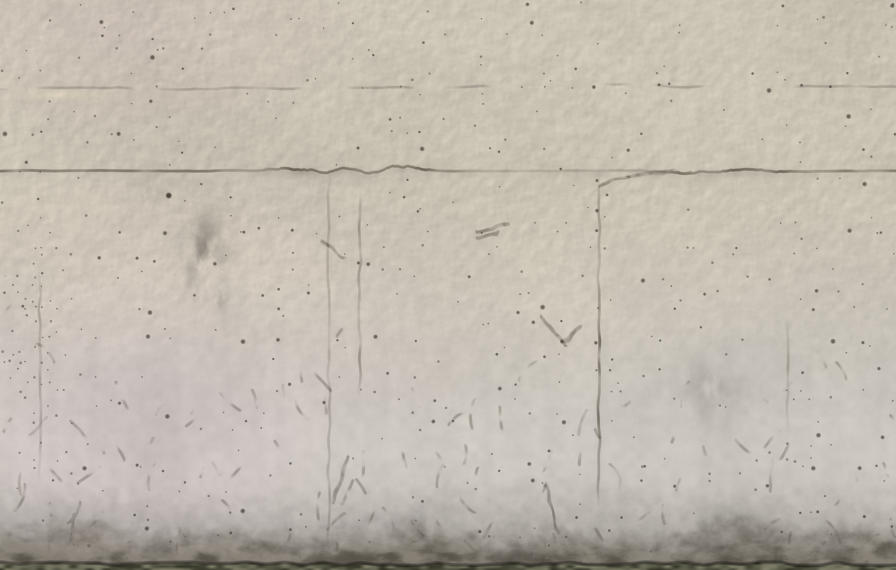
Write a Shadertoy shader that draws this texture.

```glsl
float hash(vec2 p) {
  vec3 q = fract(vec3(p.xyx) * 0.1031);
  q += dot(q, q.yzx + 33.33);
  return fract((q.x + q.y) * q.z);
}

float noise(vec2 p) {
  vec2 i = floor(p), f = fract(p);
  f = f * f * (3.0 - 2.0 * f);
  return mix(mix(hash(i), hash(i + vec2(1, 0)), f.x),
             mix(hash(i + vec2(0, 1)), hash(i + 1.0), f.x), f.y);
}

float fbm(vec2 p) {
  float sum = 0.0, amp = 0.5;
  for (int i = 0; i < 5; i++) {
    sum += amp * noise(p);
    p = mat2(1.6, 1.2, -1.2, 1.6) * p + 17.3;
    amp *= 0.5;
  }
  return sum;
}

float band(float v, float lo, float hi) {
  return smoothstep(lo - 0.04, lo + 0.04, v) * smoothstep(hi + 0.04, hi - 0.04, v);
}

float ink(float dist, float width) {
  return 1.0 - smoothstep(width * 0.4, width + 1.0 / iResolution.y, dist);
}

float blot(vec2 p, float x, float y, float w, float h) {
  vec2 q = (p - vec2(x, y)) / vec2(w, h);
  return exp(-dot(q, q));
}

float stroke(vec2 p, vec4 ends) {
  p += 0.012 * (vec2(noise(p * 50.0), noise(p * 50.0 + 9.0)) - 0.5);
  vec2 ab = ends.zw - ends.xy, q = p - ends.xy;
  float t = clamp(dot(q, ab) / dot(ab, ab), 0.0, 1.0);
  return ink(length(q - ab * t), 0.0035) * (0.35 + 0.65 * noise(p * 130.0));
}

float seam(vec2 p, float x, float bottom, float top) {
  float wobble = 0.005 * (noise(vec2(p.y * 35.0, x * 90.0)) - 0.5);
  float worn = 0.25 + 0.75 * noise(vec2(x * 70.0, p.y * 45.0));
  return ink(abs(p.x - x - wobble), 0.002) * worn * band(p.y, bottom, top);
}

// Round pits, one candidate per cell
float pits(vec2 p, float scale, float chance) {
  vec2 cell = floor(p * scale);
  vec2 center = 0.25 + 0.5 * vec2(hash(cell + 3.0), hash(cell + 7.0));
  float radius = 0.05 + 0.1 * pow(hash(cell + 13.0), 2.0);
  float dist = length(fract(p * scale) - center);
  return ink(dist / scale, radius / scale) * step(hash(cell + 21.0), chance);
}

// Short bent scrapes, denser toward the ground
float scrapes(vec2 p, float scale, float chance) {
  vec2 g = p * scale;
  float sum = 0.0;
  for (int k = 0; k < 9; k++) {
    vec2 id = floor(g) + vec2(k % 3 - 1, k / 3 - 1);
    float density = chance * (1.0 - smoothstep(0.08, 0.52, id.y / scale));
    float angle = 1.9 * hash(id + 5.0) - 0.85;
    vec2 dir = vec2(sin(angle), cos(angle));
    vec2 q = g - id - vec2(hash(id), hash(id + 11.0));
    float along = dot(q, dir), reach = 0.15 + 0.45 * hash(id + 31.0);
    float across = dot(q, vec2(dir.y, -dir.x)) + (hash(id + 41.0) - 0.5) * along * along;
    float dist = length(vec2(across, max(abs(along) - reach, 0.0)));
    sum += ink(dist / scale, 0.0025) * step(hash(id + 51.0), density);
  }
  return min(sum, 1.0) * smoothstep(0.2, 0.9, noise(p * 75.0));
}

void mainImage(out vec4 fragColor, in vec2 fragCoord) {
  vec2 p = fragCoord / iResolution.y;
  float cloud = fbm(p * 4.0), grain = fbm(p * 65.0);

  // Plaster: warm above, paler and cooler below
  float warm = smoothstep(0.25, 0.7, p.y + 0.25 * cloud - 0.12);
  vec3 col = mix(vec3(0.775, 0.755, 0.728), vec3(0.785, 0.757, 0.698), warm);
  col += vec3(0.012, -0.004, 0.012) * (blot(p, 0.25, 0.3, 0.35, 0.3) + blot(p, 0.2, 0.95, 0.3, 0.12));
  col += 0.02 * blot(p, 0.75, 0.21, 0.8, 0.07);
  col *= 0.92 + 0.1 * cloud + 0.07 * grain;
  col *= 1.0 + 0.03 * (1.0 - warm) * (noise(p * vec2(55, 3)) - 0.5);
  col *= 1.0 + 0.1 * warm * (grain - fbm(p * 65.0 + vec2(-0.3, 0.3)));

  // Faint upper ledge
  float ledge = p.y - 0.835 - 0.014 * fbm(vec2(p.x * 9.0, 2)) - 0.007 * smoothstep(0.4, 0.8, p.x);
  col *= 1.0 - 0.16 * ink(abs(ledge), 0.002) * smoothstep(0.3, 0.8, noise(vec2(p.x * 24.0, 4)));
  col += vec3(0.05, 0.045, 0.02) * blot(p, 0.11, 0.834, 0.06, 0.008);

  // Main horizontal crack and its lower shade
  float rough = band(p.x, 0.48, 0.75) + 0.6 * band(p.x, 1.1, 1.4);
  float crack = p.y - 0.7 - (0.003 + 0.022 * rough) * (fbm(vec2(p.x * 20.0, 8)) - 0.42);
  float depth = 0.3 + 0.4 * noise(vec2(p.x * 35.0, 1)) + 0.2 * rough;
  depth *= 1.0 - 0.6 * band(p.x, 0.8, 1.16);
  col *= 1.0 - 0.12 * (0.3 + rough) * exp(-abs(crack + 0.006) * 110.0) * noise(p * 30.0);
  col = mix(col, vec3(0.36, 0.33, 0.28), depth * ink(abs(crack), 0.0022));

  // Vertical seams: position, bottom, top, strength
  vec4 seams[6] = vec4[6](vec4(1.051, 0.14, 0.46, 0.9), vec4(1.051, 0.4, 0.68, 0.4),
    vec4(0.577, 0.04, 0.68, 0.35), vec4(0.631, 0.33, 0.64, 0.5),
    vec4(1.382, 0.27, 0.42, 0.4), vec4(0.07, 0.18, 0.5, 0.35));
  float marks = 0.0;
  for (int i = 0; i < 6; i++) marks += seams[i].w * seam(p, seams[i].x, seams[i].y, seams[i].z);

  // Smudged stains
  float stain = blot(p, 0.36, 0.55, 0.035, 0.065) + 0.5 * blot(p, 0.385, 0.48, 0.012, 0.03);
  stain += 0.5 * blot(p, 0.27, 0.67, 0.025, 0.02) + 0.35 * blot(p, 1.24, 0.32, 0.06, 0.05);
  col *= 1.0 - 0.32 * stain * smoothstep(0.25, 0.7, fbm(p * vec2(45, 25)));

  // Crack branch, gouges and scrapes
  vec4 gouges[9] = vec4[9](vec4(1.05, 0.676, 1.1, 0.692), vec4(1.1, 0.692, 1.21, 0.699),
    vec4(0.842, 0.585, 0.872, 0.591), vec4(0.84, 0.596, 0.895, 0.605),
    vec4(0.563, 0.572, 0.605, 0.55), vec4(0.95, 0.445, 0.99, 0.395),
    vec4(0.985, 0.4, 1.018, 0.43), vec4(0.585, 0.12, 0.61, 0.195), vec4(0.955, 0.145, 0.98, 0.07));
  for (int i = 0; i < 9; i++) marks += 0.6 * stroke(p, gouges[i]);
  marks += 0.4 * scrapes(p, 22.0, 0.45) + 0.35 * scrapes(p + 3.0, 38.0, 0.25);
  col = mix(col, vec3(0.38, 0.35, 0.31), min(marks, 0.8));

  // Pits, crowded by the left edge
  float crowd = 0.3 * blot(p, 0.06, 0.4, 0.06, 0.16);
  float holes = 0.7 * pits(p, 36.0, 0.07) + 0.5 * pits(p + 5.0, 75.0, 0.035 + crowd);
  holes += ink(length(p - vec2(0.296, 0.657)), 0.005);
  col = mix(col, vec3(0.25, 0.23, 0.2), min(holes, 0.9));

  // Grime rising from the ground
  float height = p.y + 0.06 * fbm(p * vec2(7, 12)) + 0.03 * grain - 0.043;
  height -= 0.012 * smoothstep(0.3, 1.0, abs(p.x - 0.75));
  col *= 0.84 + 0.16 * smoothstep(0.04, 0.17, height);
  float patchy = smoothstep(0.25, 0.7, fbm(p * vec2(25, 50)));
  vec3 grime = mix(vec3(0.3, 0.28, 0.24), vec3(0.5, 0.475, 0.43), patchy);
  col = mix(grime, col, 0.15 + 0.85 * smoothstep(0.015, 0.09, height));

  // Mossy foot of the wall
  float foot = p.y - 0.008 - 0.006 * noise(vec2(p.x * 30.0, 6));
  vec3 moss = mix(vec3(0.2, 0.2, 0.15), vec3(0.5, 0.5, 0.42), noise(p * vec2(70, 160)));
  col = mix(moss, col, smoothstep(-0.002, 0.002, foot));
  fragColor = vec4(col * (1.0 - 0.35 * ink(abs(foot), 0.003)), 1);
}
```
